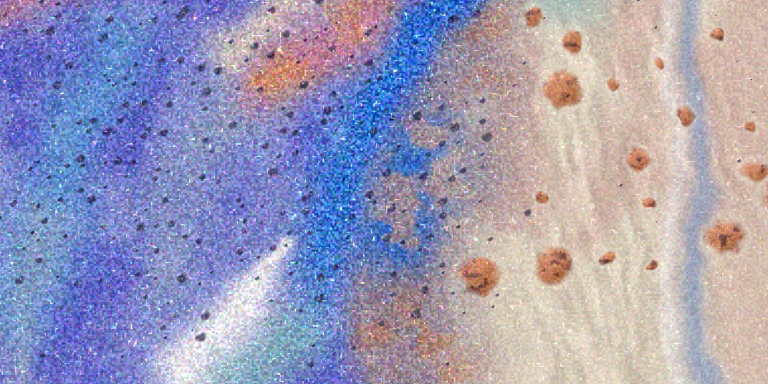
This texture is drawn by a Shadertoy shader. Its source:

```glsl
const vec3 VIOLET = vec3(0.36, 0.37, 0.77);
const vec3 PERIWINKLE = vec3(0.50, 0.53, 0.80);
const vec3 MIST = vec3(0.57, 0.63, 0.75);
const vec3 SKY = vec3(0.38, 0.60, 0.82);
const vec3 AZURE = vec3(0.10, 0.39, 0.82);
const vec3 TEAL = vec3(0.47, 0.68, 0.71);
const vec3 WHITE = vec3(0.91, 0.90, 0.92);
const vec3 CREAM = vec3(0.85, 0.80, 0.73);
const vec3 BEIGE = vec3(0.82, 0.71, 0.66);
const vec3 DUSK = vec3(0.60, 0.53, 0.59);
const vec3 ROSE = vec3(0.78, 0.50, 0.57);
const vec3 COPPER = vec3(0.76, 0.46, 0.31);
const vec3 UMBER = vec3(0.40, 0.20, 0.18);
const vec3 PLUM = vec3(0.20, 0.18, 0.36);
const vec2 LIGHT = vec2(-0.55, 0.83);
const float WARP = 0.16;
const float GRAIN = 190.0;
const float BUMP_CELL = 0.042;
const float BUBBLE_CELL = 0.165;

float hash(vec2 p) {
    vec3 h = fract(vec3(p.xyx) * 0.1031);
    h += dot(h, h.yzx + 33.33);
    return fract((h.x + h.y) * h.z);
}

float noise(vec2 p) {
    vec2 i = floor(p), f = fract(p);
    f = f * f * (3.0 - 2.0 * f);
    return mix(mix(hash(i), hash(i + vec2(1, 0)), f.x),
               mix(hash(i + vec2(0, 1)), hash(i + 1.0), f.x), f.y);
}

float fbm(vec2 p) {
    float sum = 0.0, amp = 0.533;
    for (int i = 0; i < 4; i++) {
        sum += amp * noise(p);
        p = mat2(1.6, 1.2, -1.2, 1.6) * p + 7.3;
        amp *= 0.5;
    }
    return sum;
}

float glow(float d, float width) {
    return exp(-d * d / (width * width));
}

// Soft brush stroke from a to b
float stroke(vec2 p, vec2 a, vec2 b, float width) {
    vec2 pa = p - a, ba = b - a;
    return glow(length(pa - ba * clamp(dot(pa, ba) / dot(ba, ba), 0.0, 1.0)), width);
}

// Nearest scattered disc: xy is the offset in radii, z a random id
vec3 scatter(vec2 p, float cell, vec2 radii, float fill) {
    vec2 base = floor(p / cell);
    vec3 best = vec3(9.0, 9.0, 0.0);
    for (int k = 0; k < 9; k++) {
        vec2 id = base + vec2(k % 3 - 1, k / 3 - 1);
        vec2 jitter = vec2(hash(id + 11.0), hash(id + 47.0));
        float size = hash(id + 83.0);
        float r = mix(radii.x, radii.y, size * size);
        r *= smoothstep(0.0, 0.12, fill - hash(id + 29.0));
        vec2 d = (p - (id + jitter) * cell) / max(r, 1e-4);
        if (dot(d, d) < dot(best.xy, best.xy)) best = vec3(d, size);
    }
    return best;
}

void mainImage(out vec4 fragColor, in vec2 fragCoord) {
    vec2 p = fragCoord / iResolution.y;
    p.x *= 2.0 * iResolution.y / iResolution.x;
    vec2 q = p + WARP * (vec2(fbm(p * 3.5), fbm(p * 3.5 + 17.0)) - 0.5);
    float cloud = fbm(q * vec2(6.0, 4.0) + 5.0);
    float detail = fbm(q * 15.0);

    // Violet and blue pour
    vec3 col = mix(VIOLET, PERIWINKLE, smoothstep(0.32, 0.62, cloud));
    col = mix(col, MIST, 0.65 * stroke(q, vec2(0.42, 0.30), vec2(0.62, 0.75), 0.10));
    col = mix(col, SKY, 0.8 * stroke(q, vec2(0.05, 0.15), vec2(0.29, 0.88), 0.09));
    col = mix(col, MIST, 0.6 * stroke(q, vec2(0.02, 0.02), vec2(0.15, 0.45), 0.05));
    col = mix(col, ROSE, 0.7 * stroke(q, vec2(0.0, 0.95), vec2(0.18, 1.03), 0.05));

    // Dusky seam turning into cream
    float seam = 0.86 + 0.32 * q.y * q.y * q.y;
    float right = smoothstep(0.02, 0.12, q.x - seam);
    float creamy = smoothstep(1.06, 1.42, q.x + 0.25 * (cloud - 0.5) + 0.12 * (0.4 - q.y));
    vec3 dusk = mix(DUSK, COPPER, 0.5 * smoothstep(0.48, 0.75, detail));
    float bluePatch = stroke(q, vec2(1.05, 0.40), vec2(1.14, 0.62), 0.13);
    dusk = mix(dusk, AZURE, 0.85 * bluePatch * smoothstep(0.36, 0.6, detail));
    vec3 pale = mix(BEIGE, CREAM, smoothstep(0.30, 0.58, cloud + 0.3 * (0.6 - q.y)));
    float wrinkle = noise(vec2((q.x + 0.22 * q.y) * 48.0, q.y * 10.0)) - 0.5;
    pale += 0.13 * wrinkle * smoothstep(1.2, 1.5, q.x);
    pale = mix(pale, BEIGE, 0.75 * smoothstep(1.82, 1.95, q.x));
    float vein = q.x - mix(1.86, 1.78, q.y);
    pale = mix(pale, WHITE, 0.5 * glow(vein + 0.06, 0.025));
    pale = mix(pale, MIST, 0.8 * glow(vein, 0.028));
    pale = mix(pale, TEAL, 0.5 * stroke(q, vec2(1.42, 1.03), vec2(1.50, 1.0), 0.08));
    col = mix(col, mix(dusk, pale, creamy), right);

    // Bright strokes
    col = mix(col, CREAM, 0.85 * stroke(q, vec2(0.58, 0.88), vec2(0.80, 1.02), 0.06));
    vec3 blush = mix(ROSE, COPPER + 0.08, smoothstep(0.4, 0.65, detail));
    col = mix(col, blush, 0.9 * stroke(q, vec2(0.68, 0.80), vec2(1.0, 0.98), 0.085));
    float river = glow(q.x - seam, mix(0.06, 0.10, q.y)) * smoothstep(0.02, 0.4, q.y);
    col = mix(col, mix(AZURE, SKY, 0.5 * cloud), 0.92 * river);
    col = mix(col, TEAL, 0.75 * stroke(q, vec2(0.62, 0.0), vec2(0.80, 0.14), 0.08));
    float taper = mix(0.085, 0.022, smoothstep(0.1, 0.36, q.y));
    col = mix(col, WHITE, stroke(q, vec2(0.50, 0.02), vec2(0.78, 0.35), taper));

    // Copper bubbles with pale halos
    float zone = smoothstep(1.05, 1.25, p.x) * smoothstep(0.1, 0.35, p.y);
    vec2 wobble = 0.018 * (vec2(noise(p * 38.0), noise(p * 38.0 + 9.0)) - 0.5);
    vec3 bubble = scatter(p + wobble, BUBBLE_CELL, vec2(0.016, 0.062), 0.60 * zone);
    float reach = length(bubble.xy);
    vec3 metal = mix(UMBER, COPPER, smoothstep(0.22, 0.52, fbm(p * 60.0)));
    metal += 0.14 * dot(bubble.xy, LIGHT) * step(reach, 1.5);
    col = mix(col, CREAM + 0.04, 0.4 * creamy * glow(reach - 1.25, 0.2));
    col = mix(col, metal, 0.85 * (1.0 - smoothstep(0.65, 1.15, reach)));

    // Small dark beads lit from the upper left
    float beadFill = mix(0.52, 0.07, smoothstep(1.1, 1.45, p.x)) * smoothstep(-0.1, 0.45, p.y);
    vec3 bead = scatter(p, BUMP_CELL, vec2(0.005, 0.015), beadFill);
    float beadMask = 1.0 - smoothstep(0.6, 1.2, length(bead.xy));
    float lit = smoothstep(0.1, 0.9, dot(bead.xy, LIGHT));
    vec3 beadColor = mix(mix(col * 0.6, PLUM, 0.55), col + 0.15, lit);
    col = mix(col, beadColor, 0.85 * beadMask);

    // Glitter
    float shine = mix(0.34, 0.15, right * creamy);
    shine *= 1.0 + 0.5 * river;
    vec3 tint = vec3(noise(p * GRAIN), noise(p * GRAIN + 31.0), noise(p * GRAIN + 67.0)) - 0.5;
    col += shine * (0.55 * tint + 0.75 * (noise(p * GRAIN + 101.0) - 0.5));
    float spark = smoothstep(0.80, 0.97, noise(p * GRAIN * 0.8 + 151.0));
    col += 1.1 * shine * spark * (0.7 + tint);

    fragColor = vec4(clamp(col, 0.0, 1.0), 1.0);
}
```
